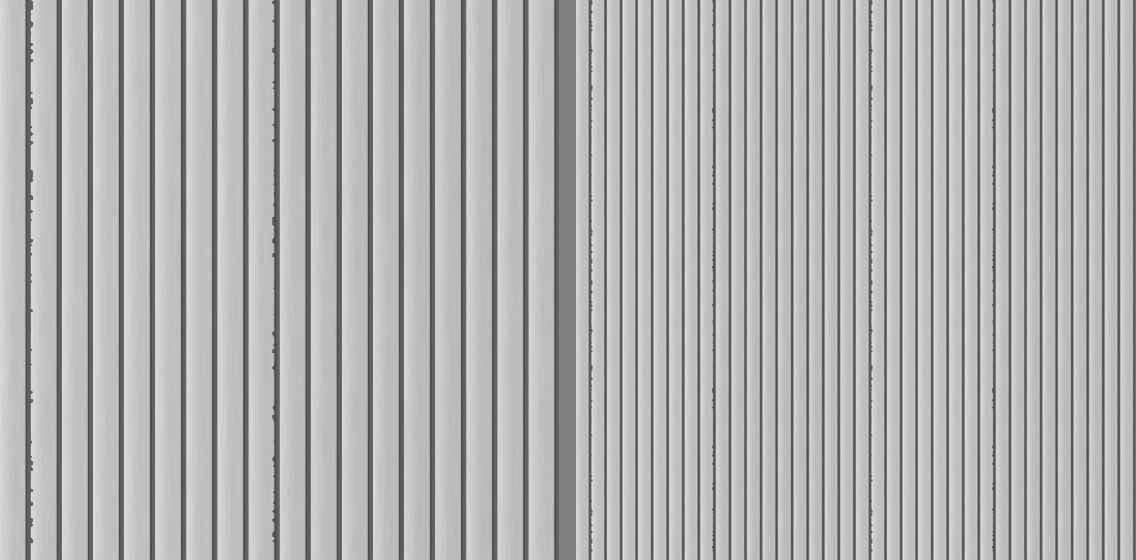
Left, the tile; right, the same tile 2 across and 2 down.
Reproduce this texture procedurally as a WebGL 1 fragment shader.

```glsl
precision highp float;

uniform vec2 u_resolution;

const float SLATS = 18.0;
const float SLAT_CENTER = 0.405;      // within one repeat
const float SLAT_HALF = 0.415;
const float LIT_TONE = 0.84;
const float BODY_TONE = 0.742;
const float EDGE_TONE = 0.67;
const float RIM_LIGHT = 0.05;
const float SHADOW_TONE = 0.295;
const float GROOVE_TONE = 0.385;
const float SLAT_VARIATION = 0.008;
const float GRAIN_AMOUNT = 0.02;
const vec2 GRAIN_CELLS = vec2(216.0, 10.0);
const float NICK_CELLS = 110.0;
const float NICK_DEPTH = 0.07;
const float WORN_LEFT_SLAT = 1.0;
const float WORN_RIGHT_SLAT = 8.0;
const float TAU = 6.2831853;

float hash(vec2 p) {
  vec3 q = fract(vec3(p.xyx) * 0.1031);
  q += dot(q, q.yzx + 33.33);
  return fract((q.x + q.y) * q.z);
}

// Slope contribution of one lattice corner, wrapped to the period
float corner(vec2 cell, vec2 offset, vec2 period) {
  float angle = TAU * hash(mod(cell, period));
  return dot(vec2(cos(angle), sin(angle)), offset);
}

float gradientNoise(vec2 p, vec2 period) {
  vec2 i = floor(p);
  vec2 f = p - i;
  vec2 w = f * f * f * (f * (f * 6.0 - 15.0) + 10.0);
  vec2 e = vec2(1.0, 0.0);
  float low = mix(corner(i, f, period), corner(i + e, f - e, period), w.x);
  float high = mix(corner(i + e.yx, f - e.yx, period),
                   corner(i + 1.0, f - 1.0, period), w.x);
  return mix(low, high, w.y);
}

// Small chips along the worn edges; side is -1 for left and 1 for right
float nickDepth(float slat, float side, float y) {
  float wornSlat = side < 0.0 ? WORN_LEFT_SLAT : WORN_RIGHT_SLAT;
  float worn = 1.0 - step(0.5, abs(slat - wornSlat));
  vec2 period = vec2(64.0, NICK_CELLS);
  float chips = gradientNoise(vec2(slat + 0.5, y * NICK_CELLS), period);
  return worn * NICK_DEPTH * smoothstep(0.12, 0.4, chips);
}

float slatTone(float s, float slat, vec2 uv) {
  float tone = mix(LIT_TONE, BODY_TONE, smoothstep(-0.1, 0.65, s));
  tone = mix(tone, EDGE_TONE, smoothstep(0.94, 1.0, s));
  tone += RIM_LIGHT * (1.0 - smoothstep(0.0, 0.05, s));

  // Slow drift across the panel and a small offset per slat
  tone += SLAT_VARIATION * cos(TAU * (slat / SLATS - 0.2));
  tone += SLAT_VARIATION * (hash(vec2(slat, 7.0)) - 0.5);

  // Lengthwise brushed grain
  float grain = gradientNoise(uv * GRAIN_CELLS, GRAIN_CELLS);
  vec2 fineCells = GRAIN_CELLS * vec2(2.0, 4.0);
  grain += 0.5 * gradientNoise(uv * fineCells + 0.37, fineCells);
  return tone + GRAIN_AMOUNT * grain;
}

void main() {
  vec2 uv = gl_FragCoord.xy / u_resolution;
  float u = uv.x * SLATS;
  float pixel = SLATS / u_resolution.x;

  // Slat index and position across the slat
  float shifted = u - SLAT_CENTER + 0.5;
  float slat = mod(floor(shifted), SLATS);
  float across = fract(shifted) - 0.5;
  float s = across / (2.0 * SLAT_HALF) + 0.5;

  // Groove with the shadow cast by the slat on its left
  float grooveWidth = 1.0 - 2.0 * SLAT_HALF;
  float g = fract(u - SLAT_CENTER - SLAT_HALF) / grooveWidth;
  float groove = mix(SHADOW_TONE, GROOVE_TONE, smoothstep(0.15, 0.5, g));

  float side = across < 0.0 ? -1.0 : 1.0;
  float edge = abs(across) - SLAT_HALF + nickDepth(slat, side, uv.y);
  float coverage = 1.0 - smoothstep(-0.5 * pixel, 0.5 * pixel, edge);
  float tone = mix(groove, slatTone(s, slat, uv), coverage);

  gl_FragColor = vec4(vec3(tone), 1.0);
}
```
